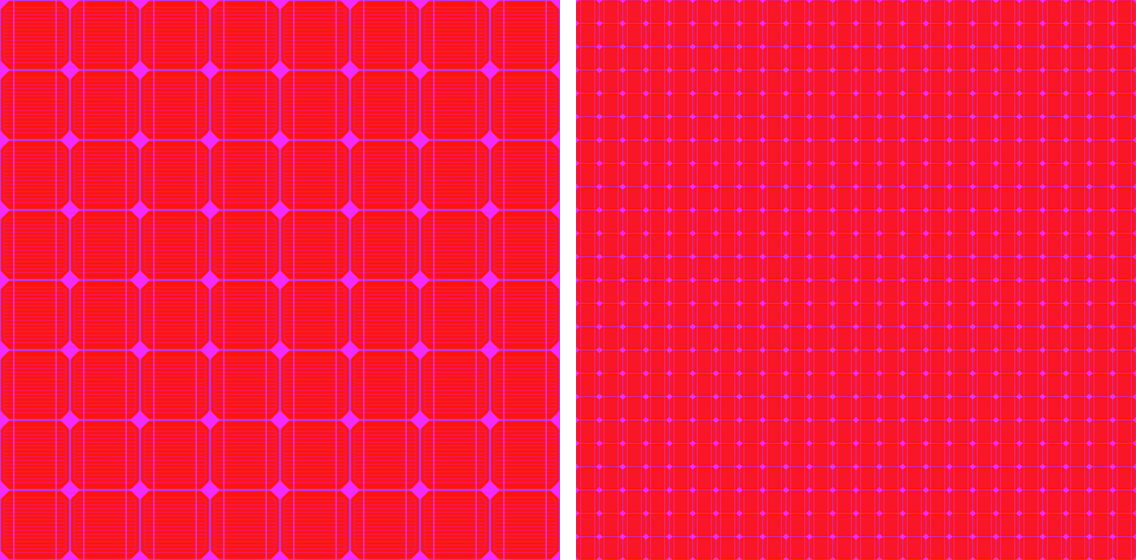
Left, the tile; right, the same tile 3 across and 3 down.
Reproduce this pattern procedurally as a three.js fragment shader.

```glsl
// Solar panel: a square grid of red cells with chamfered corners, fine fingers and two busbars each.
varying vec2 vUv;

// Lengths below are fractions of one cell.
const float CELLS = 8.0;              // repeats across and down
const float SOFTNESS = 0.009;         // half width of the smoothed edge
const float GAP_HALF_WIDTH = 0.017;
const float DIAMOND_RADIUS = 0.140;
const float BUSBAR_OFFSET = 0.303;    // from the cell centre
const float BUSBAR_HALF_WIDTH = 0.011;
const vec2 GRID_HALF_SIZE = vec2(0.440, 0.392);
const float GRID_CHAMFER = 0.045;
const float FINGER_INTERVALS = 15.0;
const float FINGER_HALF_WIDTH = 0.008;

const vec3 CELL_COLOR = vec3(0.99, 0.08, 0.06);
const vec3 FINGER_COLOR = vec3(0.95, 0.10, 0.36);
const vec3 BUSBAR_COLOR = vec3(0.98, 0.17, 0.75);
const vec3 GAP_COLOR = vec3(0.76, 0.19, 0.92);
const vec3 DIAMOND_COLOR = vec3(0.95, 0.17, 0.98);

// Coverage of a shape from its signed distance, negative inside.
float coverage(float d) {
  return 1.0 - smoothstep(-SOFTNESS, SOFTNESS, d);
}

// Distance to a centred box with cut corners, for a point folded into one quadrant.
float chamferedBox(vec2 q, vec2 halfSize, float chamfer) {
  vec2 d = q - halfSize;
  return max(max(d.x, d.y), (d.x + d.y + chamfer) * 0.7071);
}

// Evenly spaced horizontal lines, the outermost ones lying on the grid border.
float fingerDistance(float y) {
  float pitch = 2.0 * GRID_HALF_SIZE.y / FINGER_INTERVALS;
  float phase = (y + GRID_HALF_SIZE.y) / pitch;
  return abs(fract(phase + 0.5) - 0.5) * pitch;
}

void main() {
  vec2 p = fract(vUv * CELLS) - 0.5;
  vec2 q = abs(p);
  vec2 edge = 0.5 - q;

  // Fingers and their thin border
  float grid = chamferedBox(q, GRID_HALF_SIZE, GRID_CHAMFER);
  float fingers = coverage(fingerDistance(p.y) - FINGER_HALF_WIDTH) * coverage(grid);
  float border = coverage(abs(grid) - FINGER_HALF_WIDTH);
  vec3 color = mix(CELL_COLOR, FINGER_COLOR, max(fingers, border));

  // Gaps between cells
  color = mix(color, GAP_COLOR, coverage(min(edge.x, edge.y) - GAP_HALF_WIDTH));

  // Busbars run on across the gaps
  color = mix(color, BUSBAR_COLOR, coverage(abs(q.x - BUSBAR_OFFSET) - BUSBAR_HALF_WIDTH));

  // Diamonds where four cut corners meet
  float diamond = (edge.x + edge.y - DIAMOND_RADIUS) * 0.7071;
  color = mix(color, DIAMOND_COLOR, coverage(diamond));

  gl_FragColor = vec4(color, 1.0);
}
```
